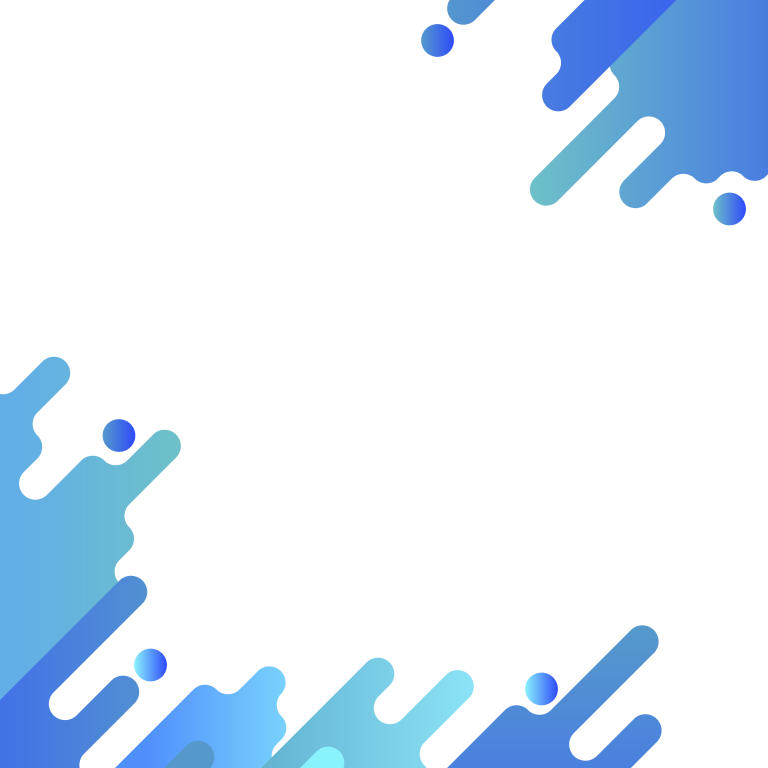
A WebGL 1 fragment shader for this background:

```glsl
precision highp float;

uniform vec2 u_resolution;

const float LANE = 0.0598;        // diagonal lane width, measured along x
const float DOT_RADIUS = 0.0213;
const float NONE = -99.0;         // tip of an unused lane
const float UP = 1.0;             // stripes run to the upper right
const float DOWN = -1.0;          // stripes run to the lower left
const vec4 EMPTY = vec4(NONE);
const vec4 SINGLE = vec4(0.0, NONE, NONE, NONE);

const vec3 PAPER = vec3(1.0);
const vec3 TEAL = vec3(0.43, 0.755, 0.785);
const vec3 SKY = vec3(0.385, 0.685, 0.905);
const vec3 STEEL = vec3(0.335, 0.60, 0.80);
const vec3 BLUE = vec3(0.285, 0.49, 0.88);
const vec3 ROYAL = vec3(0.23, 0.40, 0.925);
const vec3 INDIGO = vec3(0.18, 0.29, 0.98);
const vec3 AZURE = vec3(0.31, 0.56, 0.99);
const vec3 ICE = vec3(0.47, 0.82, 0.99);
const vec3 LAGOON = vec3(0.40, 0.715, 0.825);
const vec3 FROST = vec3(0.55, 0.89, 0.97);
const vec3 CYAN = vec3(0.54, 0.95, 0.99);

vec3 ramp(vec3 from, vec3 to, float start, float end, float t) {
  return mix(from, to, clamp((t - start) / (end - start), 0.0, 1.0));
}

// Coverage of a shape from its signed distance in canvas units
float coverage(float dist) {
  return clamp(0.5 - dist * u_resolution.y, 0.0, 1.0);
}

// Tip height of one lane, picked from two groups of four
float tipAt(float lane, vec4 first, vec4 second) {
  if (lane < -0.5 || lane > 7.5) return NONE;
  vec4 group = lane < 3.5 ? first : second;
  float slot = lane < 3.5 ? lane : lane - 4.0;
  if (slot < 1.5) return slot < 0.5 ? group.x : group.y;
  return slot < 2.5 ? group.z : group.w;
}

// Diagonal lanes; each half of a tip curves towards its neighbour
float stripes(vec2 p, vec2 anchor, float heading, vec4 first, vec4 second) {
  vec2 d = (p - anchor) / LANE;
  float across = d.x - d.y;
  if (across < -1.0 || across > 8.0) return 0.0;
  float along = heading * (d.x + d.y);
  float lane = floor(across + 0.5);
  float offset = across - lane;
  float tip = tipAt(lane, first, second);
  float neighbour = tipAt(lane + (offset < 0.0 ? -1.0 : 1.0), first, second);

  // Positive for a rounded cap, negative for a rounded hollow
  float bulge = neighbour > tip ? -1.0 : 1.0;
  float pastCap = bulge * (along - tip) + 0.5;
  float pastNeighbour = bulge * (along - neighbour) - 0.5;
  offset = abs(offset);
  float dist = pastCap > 0.0 || pastNeighbour > 0.0
    ? length(vec2(offset, max(pastCap, 0.0))) - 0.5
    : 0.5 - length(vec2(1.0 - offset, pastNeighbour));
  return coverage(bulge * dist * LANE * 0.7071);
}

void addDot(inout vec3 color, vec2 p, vec2 center, vec3 tint) {
  vec3 fill = ramp(tint, INDIGO, center.x - DOT_RADIUS, center.x + DOT_RADIUS, p.x);
  color = mix(color, fill, coverage(distance(p, center) - DOT_RADIUS));
}

void main() {
  vec2 p = gl_FragCoord.xy / u_resolution;
  vec3 color = PAPER;

  if (p.y > 0.6) {
    // Upper right corner
    color = mix(color, ramp(TEAL, BLUE, 0.69, 1.0, p.x),
      stripes(p, vec2(0.800, 0.902), DOWN,
        vec4(0.0, 4.47, 0.0, 2.58), vec4(0.5, -0.61, -2.4, NONE)));
    color = mix(color, ramp(BLUE, ROYAL, 0.70, 0.87, p.x),
      stripes(p, vec2(0.7243, 0.9333), DOWN, vec4(0.0, 1.41, NONE, NONE), EMPTY));
    color = mix(color, ramp(STEEL, BLUE, 0.57, 0.72, p.x),
      stripes(p, vec2(0.5885, 0.974), DOWN, SINGLE, EMPTY));
    addDot(color, p, vec2(0.5697, 0.9473), STEEL);
    addDot(color, p, vec2(0.9499, 0.7279), TEAL);
  } else {
    // Left side
    color = mix(color, ramp(SKY, TEAL, 0.03, 0.23, p.x),
      stripes(p, vec2(-0.0111, 0.4928), UP,
        vec4(0.0, 2.22, 0.0, -1.59), vec4(0.91, 3.04, 0.0, -1.43)));
    color = mix(color,
      ramp(mix(BLUE, ROYAL, 0.5), mix(STEEL, BLUE, 0.25), 0.0, 0.2, p.x),
      stripes(p, vec2(0.1855, 0.2441), UP, vec4(0.0, -4.87, -2.35, -5.54), EMPTY));
    addDot(color, p, vec2(0.1549, 0.4329), STEEL);
    addDot(color, p, vec2(0.1960, 0.1341), CYAN);

    // Bottom edge
    color = mix(color, ramp(AZURE, ICE, 0.19, 0.37, p.x),
      stripes(p, vec2(0.2819, 0.1022), UP, vec4(0.0, 1.8, 0.83, -0.39), EMPTY));
    color = mix(color, STEEL, stripes(p, vec2(0.2728, 0.0293), UP, SINGLE, EMPTY));
    color = mix(color, ramp(LAGOON, FROST, 0.36, 0.62, p.x),
      stripes(p, vec2(0.5072, 0.1374), UP, vec4(0.0, -1.48, 1.46, -1.48), EMPTY));
    color = mix(color, CYAN, stripes(p, vec2(0.4421, 0.0215), UP, SINGLE, EMPTY));
    color = mix(color, ramp(BLUE, STEEL, -0.02, 0.18, p.y),
      stripes(p, vec2(0.6875, 0.0755), UP, vec4(0.0, 4.48, 0.0, 2.61), EMPTY));
    addDot(color, p, vec2(0.7051, 0.1029), CYAN);
  }
  gl_FragColor = vec4(color, 1.0);
}
```
